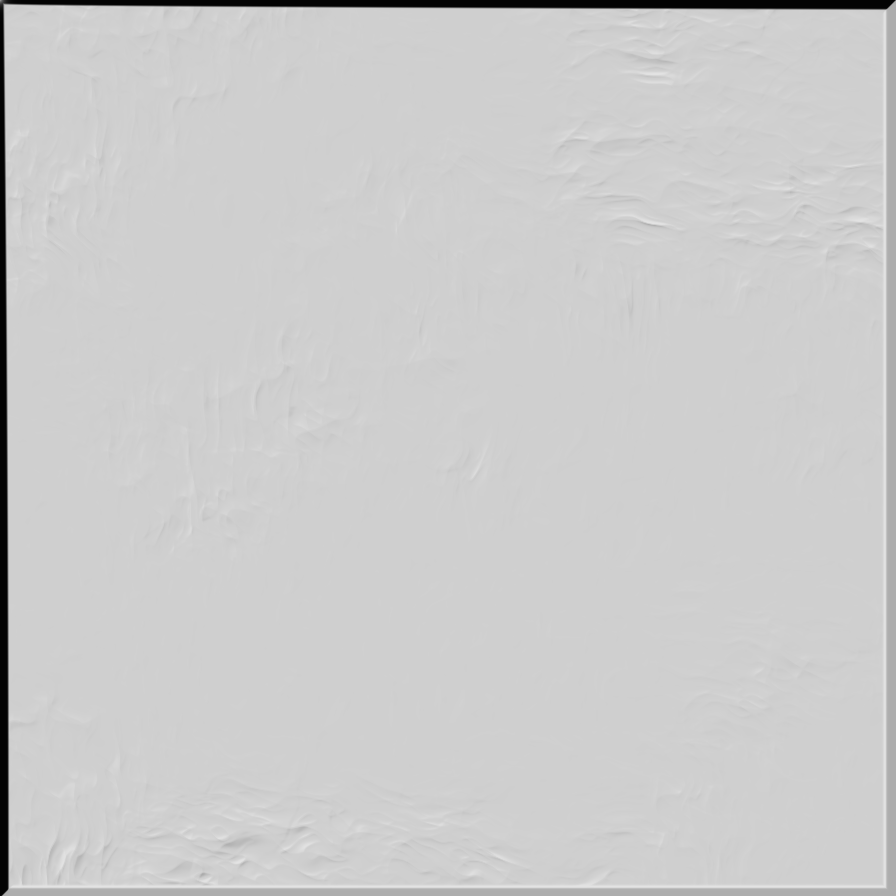
Write a Shadertoy shader that draws this texture map.

```glsl
const vec3 PLASTER = vec3(0.812);
const vec3 BEVEL_FACE = vec3(0.68);
const vec3 BEVEL_RIM = vec3(0.89);
const vec3 SHADOW = vec3(0.012);
const vec2 LIGHT_DIR = vec2(-0.5, 0.866);
const float SAMPLE_STEP = 0.0013;     // half width of the slope sample
const vec2 CREASE_SCALE = vec2(15.0, 31.0);
const float TERRACE_SCALE = 5.0;
const float TERRACE_COUNT = 7.0;
const float TERRACE_WEIGHT = 0.22;
const float SLOPE_GAIN = 0.021;
const float SOFT_CONTRAST = 0.009;
const float CREASE_CONTRAST = 0.017;
const float BEVEL_WIDTH = 0.0125;
const float RIM_WIDTH = 0.0019;
const float EDGE_SOFTNESS = 0.0015;

float hash(vec2 p) {
    return fract(sin(dot(p, vec2(127.1, 311.7))) * 43758.5453);
}

float noise(vec2 p) {
    vec2 i = floor(p), f = fract(p);
    f = f * f * f * (f * (f * 6.0 - 15.0) + 10.0);
    return mix(mix(hash(i), hash(i + vec2(1, 0)), f.x),
               mix(hash(i + vec2(0, 1)), hash(i + vec2(1, 1)), f.x), f.y);
}

mat2 turn(float a) {
    return mat2(cos(a), sin(a), -sin(a), cos(a));
}

float fbm(vec2 p) {
    float sum = 0.0, amp = 0.5;
    for (int i = 0; i < 5; i++) {
        sum += amp * noise(p);
        p = turn(0.6) * p * 2.03 + 17.3;
        amp *= 0.5;
    }
    return sum;
}

// Folded noise: facets that meet in sharp creases
float creases(vec2 p) {
    float sum = 0.0, amp = 1.0;
    for (int i = 0; i < 3; i++) {
        sum += amp * abs(2.0 * noise(p) - 1.0);
        p = turn(0.35) * p * 1.9 + 9.7;
        amp *= 0.5;
    }
    return sum;
}

// Flat plates with ragged, stepped borders
float terraces(vec2 p) {
    float level = fbm(p * TERRACE_SCALE) * TERRACE_COUNT;
    return floor(level) + smoothstep(0.8, 1.0, fract(level));
}

// Heights of the level creases, upright creases and terraces
vec3 heights(vec2 p) {
    vec2 warp = vec2(noise(p * 9.0 + 3.1), noise(p * 9.0 + 41.7)) - 0.5;
    warp += 0.35 * (vec2(noise(p * 31.0 + 7.9), noise(p * 31.0 + 63.2)) - 0.5);
    vec2 q = p + 0.035 * warp;
    return vec3(creases(turn(0.12) * q * CREASE_SCALE),
                creases(turn(-0.2) * q * CREASE_SCALE.yx + 53.0),
                TERRACE_WEIGHT * terraces(q));
}

float relief(vec2 p) {
    vec2 offset = LIGHT_DIR * SAMPLE_STEP;
    vec3 slope = (heights(p + offset) - heights(p - offset)) / (2.0 * SAMPLE_STEP);
    float rough = smoothstep(0.3, 0.75, fbm(p * 4.0 + 21.0));
    float upright = smoothstep(0.45, 0.7, noise(p * 3.5 + 5.0));
    float s = mix(slope.x, slope.y, upright) * (0.15 + 0.95 * rough);
    s = SLOPE_GAIN * (s + slope.z * (0.15 + 0.6 * rough));
    float shade = SOFT_CONTRAST * s + CREASE_CONTRAST * s * abs(s);
    float limit = shade > 0.0 ? 0.08 : 0.22;
    return limit * tanh(shade / limit);
}

void mainImage(out vec4 fragColor, in vec2 fragCoord) {
    vec2 uv = fragCoord / iResolution.xy;
    vec3 color = PLASTER + relief(uv);

    // Mitred split between the lit and the shadowed sides
    float litEdge = min(1.0 - uv.x, uv.y + 0.002);
    float darkEdge = min(uv.x, 1.0 - uv.y);
    float darkSide = smoothstep(-EDGE_SOFTNESS, EDGE_SOFTNESS, litEdge - darkEdge);

    // Lit bevel on the right and bottom
    float face = 1.0 - smoothstep(-EDGE_SOFTNESS, EDGE_SOFTNESS, litEdge - BEVEL_WIDTH + 0.001);
    float rimOffset = (litEdge - BEVEL_WIDTH) / RIM_WIDTH;
    color = mix(color, BEVEL_FACE, face * (1.0 - darkSide));
    color = mix(color, BEVEL_RIM, exp(-rimOffset * rimOffset) * (1.0 - darkSide));

    // Tapered shadow on the left and top
    float leftWidth = mix(0.0095, 0.004, uv.y * uv.y);
    float topWidth = mix(0.004, 0.0105, sqrt(uv.x));
    float inset = min(uv.x - leftWidth, 1.0 - uv.y - topWidth);
    float shadow = 1.0 - smoothstep(-EDGE_SOFTNESS, EDGE_SOFTNESS, inset);
    color = mix(color, SHADOW, shadow * darkSide);

    // Worn corner where both shadows meet
    float corner = exp(-length(vec2(uv.x, 1.0 - uv.y)) / 0.004);
    color = mix(color, BEVEL_FACE, corner);

    fragColor = vec4(clamp(color, 0.0, 1.0), 1.0);
}
```
